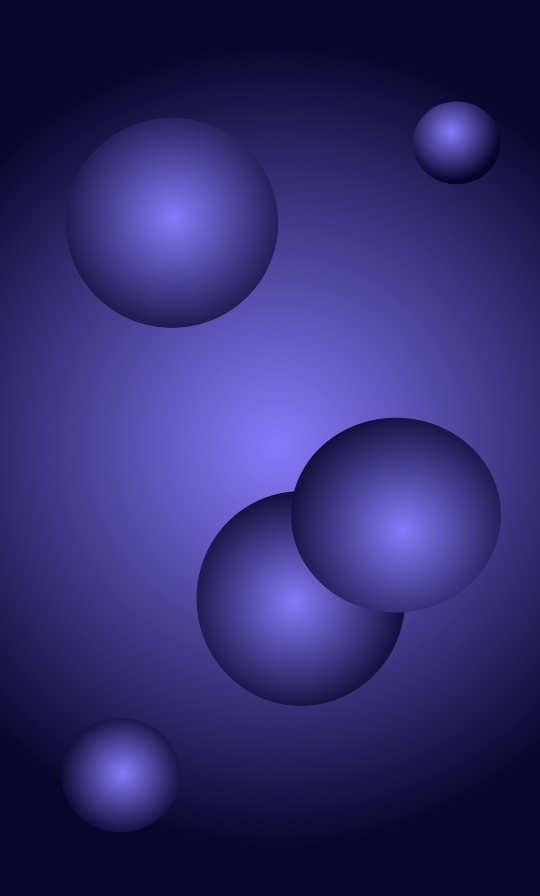
Reproduce this background procedurally as a WebGL 2 fragment shader.

```glsl
#version 300 es
precision highp float;
// Five shaded violet spheres floating before a round violet glow.

#define BRIGHT vec3(0.53, 0.475, 0.98)
#define DARK vec3(0.032, 0.022, 0.17)
#define GLOW_CENTER vec2(0.008, 0.003)
#define GLOW_RADIUS 0.452
#define EDGE_PIXELS 0.6

uniform vec2 u_resolution;
out vec4 outColor;

// Linear falloff from the bright focus to the dark rim.
vec3 radialGlow(vec2 p, vec2 focus, float radius) {
  return mix(BRIGHT, DARK, clamp(length(p - focus) / radius, 0.0, 1.0));
}

// Approximate signed distance to an axis-aligned ellipse.
float ellipseDistance(vec2 p, vec2 radii) {
  float k = length(p / radii);
  float slope = length(p / (radii * radii));
  return k * (k - 1.0) / max(slope, 1e-4);
}

// Lays one sphere over the colour below, lit around an offset focus.
vec3 addSphere(vec3 below, vec2 p, vec2 center, vec2 radii, vec2 focusOffset, float falloff) {
  float edge = EDGE_PIXELS / u_resolution.y;
  float cover = 1.0 - smoothstep(-edge, edge, ellipseDistance(p - center, radii));
  return mix(below, radialGlow(p, center + focusOffset, falloff), cover);
}

void main() {
  // Centred coordinates; one unit is the canvas height.
  vec2 p = (gl_FragCoord.xy - 0.5 * u_resolution) / u_resolution.y;

  // Background glow
  vec3 color = radialGlow(p, GLOW_CENTER, GLOW_RADIUS);

  // Upper spheres: large left, small right
  color = addSphere(color, p, vec2(-0.1094, 0.2513), vec2(0.1185, 0.1172), vec2(0.0026, 0.0052), 0.150);
  color = addSphere(color, p, vec2(0.2083, 0.3405), vec2(0.0488, 0.0462), vec2(-0.0065, 0.0124), 0.055);

  // Overlapping pair, back then front
  color = addSphere(color, p, vec2(0.0345, -0.168), vec2(0.1165, 0.1198), vec2(-0.0072, -0.0039), 0.134);
  color = addSphere(color, p, vec2(0.1406, -0.0749), vec2(0.1172, 0.1087), vec2(0.0078, -0.0176), 0.143);

  // Small sphere at the lower left
  color = addSphere(color, p, vec2(-0.1667, -0.3652), vec2(0.0664, 0.0638), vec2(0.0026, 0.002), 0.073);

  outColor = vec4(color, 1.0);
}
```
